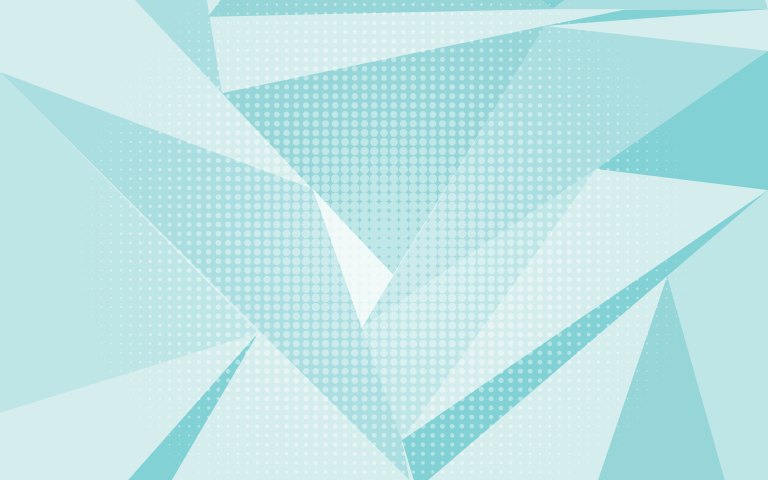
A WebGL 1 fragment shader for this background:

```glsl
precision mediump float;

uniform vec2 u_resolution;

#define PALE vec3(0.84, 0.93, 0.93)
#define SOFT vec3(0.75, 0.90, 0.90)
#define AQUA vec3(0.67, 0.87, 0.88)
#define TEAL vec3(0.59, 0.84, 0.85)
#define DEEP vec3(0.51, 0.82, 0.83)
#define GLINT vec3(0.91, 0.965, 0.96)
#define DOT_PITCH vec2(0.0203, 0.0191)
#define DOT_CENTER vec2(0.80, 0.494)
#define DOT_RADIUS 0.0119
#define DOT_FALLOFF 0.0172
#define DOT_ALPHA 0.40

// Signed distance to a line, positive on the right of a -> b
float edge(vec2 p, vec2 a, vec2 b) {
  vec2 dir = normalize(b - a);
  return dot(p - a, vec2(dir.y, -dir.x));
}

// Convex shapes with clockwise corners, positive inside
float tri(vec2 p, vec2 a, vec2 b, vec2 c) {
  return min(edge(p, a, b), min(edge(p, b, c), edge(p, c, a)));
}

float quad(vec2 p, vec2 a, vec2 b, vec2 c, vec2 d) {
  return min(min(edge(p, a, b), edge(p, b, c)),
             min(edge(p, c, d), edge(p, d, a)));
}

float coverage(float dist) {
  return clamp(0.5 + dist * u_resolution.y, 0.0, 1.0);
}

void paint(inout vec3 color, vec3 ink, float dist) {
  color = mix(color, ink, coverage(dist));
}

// Halftone grid whose dots shrink away from the center
float halftone(vec2 p) {
  vec2 cell = floor((p - DOT_CENTER) / DOT_PITCH + 0.5);
  vec2 middle = DOT_CENTER + cell * DOT_PITCH;
  float radius = DOT_RADIUS - DOT_FALLOFF * length(middle - DOT_CENTER);
  float visible = smoothstep(0.0, 0.0015, radius);
  return visible * coverage(radius - length(p - middle));
}

void main() {
  vec2 p = gl_FragCoord.xy / u_resolution * vec2(1.6, 1.0);

  // Corners shared by neighbouring facets
  vec2 leftApex = vec2(0.0, 0.85);
  vec2 leftNotch = vec2(0.5375, 0.306);
  vec2 shoulder = vec2(0.4625, 0.806);
  vec2 peak = vec2(1.135, 0.946);
  vec2 glintTop = vec2(0.652, 0.606);
  vec2 glintTip = vec2(0.754, 0.317);
  vec2 valley = vec2(0.819, 0.427);
  vec2 heel = vec2(0.8375, 0.083);
  vec2 elbow = vec2(1.242, 0.648);
  vec2 rightHigh = vec2(1.6, 0.894);
  vec2 rightLow = vec2(1.6, 0.604);
  vec2 spike = vec2(1.39, 0.425);
  vec2 spikeFoot = vec2(1.51, 0.0);
  vec2 stripMid = vec2(1.15, 0.981);
  vec2 stripEnd = vec2(1.6, 0.981);
  vec2 capLeft = vec2(1.127, 1.0);
  vec2 capRight = vec2(1.177, 1.0);

  vec3 color = PALE;

  // Left facets
  paint(color, SOFT, tri(p, leftApex, leftNotch, vec2(0.0, 0.14)));
  paint(color, AQUA, quad(p, leftApex, glintTop, heel, vec2(0.853, 0.0)));
  paint(color, DEEP, tri(p, leftNotch, vec2(0.358, 0.0), vec2(0.267, 0.0)));
  paint(color, AQUA, tri(p, vec2(0.281, 1.0), vec2(0.431, 1.0), shoulder));

  // Top strip
  paint(color, TEAL, quad(p, vec2(0.46, 1.0), capLeft, stripMid, vec2(0.433, 0.965)));
  paint(color, AQUA, quad(p, capRight, vec2(1.594, 1.0), stripEnd, stripMid));
  paint(color, DEEP, tri(p, capLeft, capRight, stripMid));
  paint(color, DEEP, tri(p, peak, vec2(1.302, 0.98), stripEnd));

  // Central facets
  paint(color, AQUA, quad(p, peak, rightHigh, elbow, glintTip));
  paint(color, TEAL, tri(p, shoulder, peak, valley));
  paint(color, SOFT, tri(p, elbow, heel, glintTip));
  paint(color, GLINT, tri(p, glintTop, valley, glintTip));

  // Right facets
  paint(color, DEEP, tri(p, rightHigh, rightLow, elbow));
  paint(color, SOFT, quad(p, rightLow, vec2(1.6, 0.0), spikeFoot, spike));
  paint(color, TEAL, tri(p, spike, spikeFoot, vec2(1.246, 0.0)));
  paint(color, DEEP, quad(p, heel, rightLow, vec2(0.892, 0.0), vec2(0.862, 0.0)));

  // Light crease rising from the valley
  float crease = coverage(0.0006 - abs(edge(p, valley, peak)));
  crease *= step(valley.y, p.y) * (1.0 - smoothstep(0.5, 0.75, p.y));
  color = mix(color, GLINT, 0.5 * crease);

  color = mix(color, vec3(1.0), DOT_ALPHA * halftone(p));
  gl_FragColor = vec4(color, 1.0);
}
```
